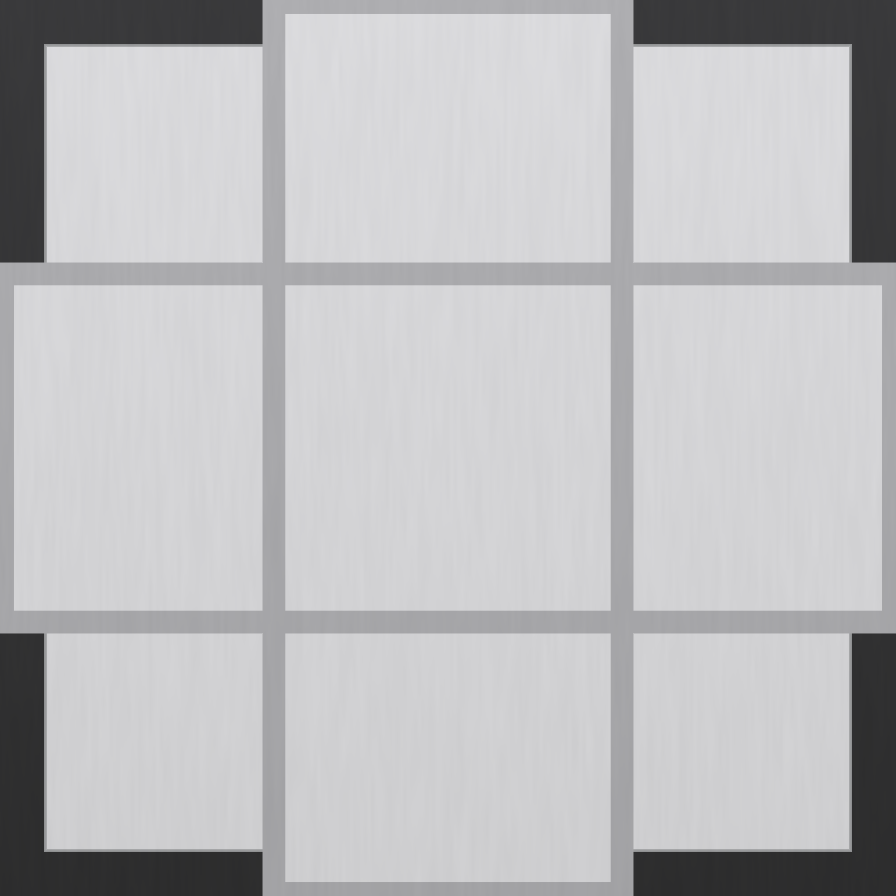
A Shadertoy shader for this pattern:

```glsl
// Brushed metal panels: a framed cross of tiles over a square plate on dark metal.

// Half sizes, in canvas heights from the centre
const float TILE_HALF  = 0.1816;  // central tile
const float CROSS_HALF = 0.2070;  // width of the cross arms
const float ARM_END    = 0.4844;  // outer edge of the arm tiles
const float PLATE_HALF = 0.4508;  // square plate behind the cross
const float RIM_WIDTH  = 0.0030;

// Metal tones at the bottom and top of the canvas
const vec3 PANEL_LOW  = vec3(0.805, 0.805, 0.812);
const vec3 PANEL_HIGH = vec3(0.855, 0.855, 0.865);
const vec3 FRAME_LOW  = vec3(0.635, 0.635, 0.645);
const vec3 FRAME_HIGH = vec3(0.680, 0.680, 0.692);
const vec3 DARK_LOW   = vec3(0.175, 0.175, 0.177);
const vec3 DARK_HIGH  = vec3(0.225, 0.225, 0.232);
const vec3 RIM_COLOR  = vec3(0.600, 0.605, 0.610);

// Brush grain: cells across and along the canvas
const vec2  GRAIN_SCALE    = vec2(250.0, 22.0);
const float GRAIN_STRENGTH = 0.030;
const int   GRAIN_LAYERS   = 3;

float hash21(vec2 p) {
    vec3 q = fract(vec3(p.xyx) * 0.1031);
    q += dot(q, q.yzx + 33.33);
    return fract((q.x + q.y) * q.z);
}

// One streak column, with its own vertical shift
float streak(float column, float y) {
    y += 17.0 * hash21(vec2(column, 91.0));
    float row = floor(y);
    float t = smoothstep(0.0, 1.0, y - row);
    return mix(hash21(vec2(column, row)), hash21(vec2(column, row + 1.0)), t);
}

float streakNoise(vec2 p) {
    float column = floor(p.x);
    float t = smoothstep(0.0, 1.0, p.x - column);
    return mix(streak(column, p.y), streak(column + 1.0, p.y), t);
}

// Layered vertical streaks, centred on zero
float brushedGrain(vec2 uv) {
    float sum = 0.0, total = 0.0, weight = 1.0;
    vec2 scale = GRAIN_SCALE;
    for (int i = 0; i < GRAIN_LAYERS; i++) {
        sum += weight * (streakNoise(uv * scale + 37.0 * float(i)) - 0.5);
        total += weight;
        weight *= 0.6;
        scale *= vec2(0.48, 0.55);
    }
    return sum / total;
}

// Antialiased coverage: 1 where x is below the edge
float below(float x, float edge, float pixel) {
    return clamp(0.5 + (edge - x) / pixel, 0.0, 1.0);
}

void mainImage(out vec4 fragColor, in vec2 fragCoord) {
    float pixel = 1.0 / min(iResolution.x, iResolution.y);
    vec2 p = (fragCoord - 0.5 * iResolution.xy) * pixel;
    vec2 uv = p + 0.5;
    vec2 q = abs(p);
    float nearAxis = min(q.x, q.y);
    float farAxis = max(q.x, q.y);

    // Vertical shading of each metal
    float height = clamp(uv.y, 0.0, 1.0);
    vec3 panel = mix(PANEL_LOW, PANEL_HIGH, height);
    vec3 frame = mix(FRAME_LOW, FRAME_HIGH, height);
    vec3 color = mix(DARK_LOW, DARK_HIGH, height);

    // Square plate with a thin rim
    color = mix(color, RIM_COLOR, below(farAxis, PLATE_HALF, pixel));
    color = mix(color, panel, below(farAxis, PLATE_HALF - RIM_WIDTH, pixel));

    // Cross frame, then its five tiles
    color = mix(color, frame, below(nearAxis, CROSS_HALF, pixel));
    float centreTile = below(farAxis, TILE_HALF, pixel);
    float armTile = below(farAxis, ARM_END, pixel) - below(farAxis, CROSS_HALF, pixel);
    float tiles = below(nearAxis, TILE_HALF, pixel) * (centreTile + armTile);
    color = mix(color, panel, tiles);

    // Grain, softer on the darker metal
    float grain = brushedGrain(uv) * GRAIN_STRENGTH;
    color += grain * mix(0.4, 1.0, color.g);

    fragColor = vec4(color, 1.0);
}
```
